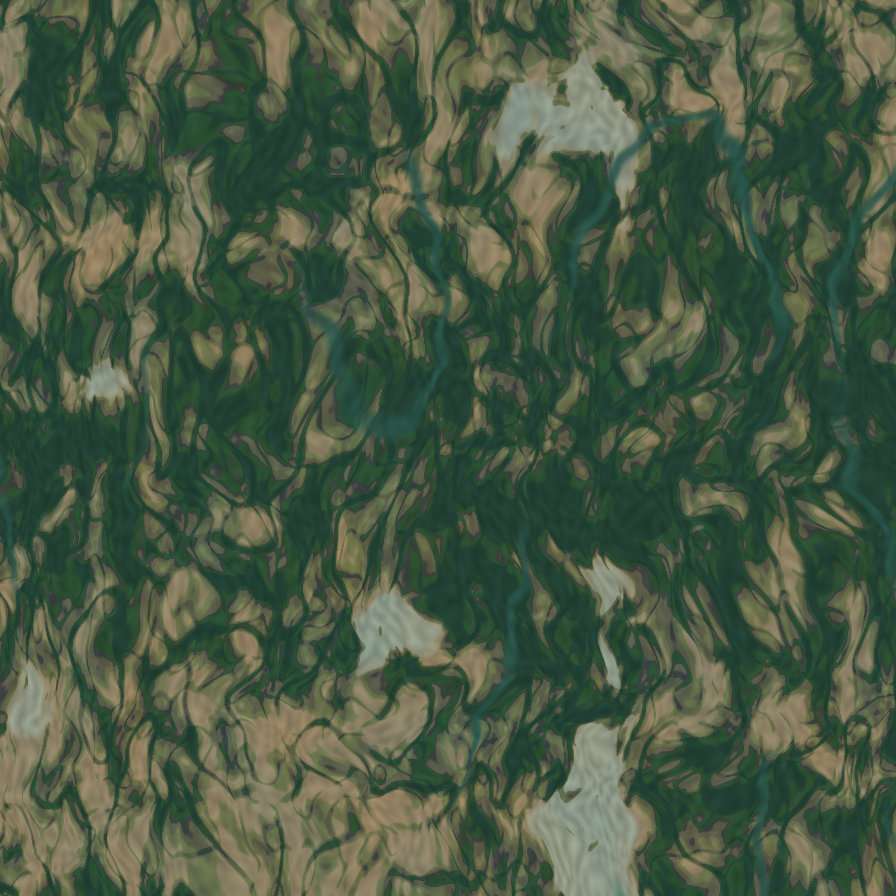
Reproduce this texture procedurally as a WebGL 1 fragment shader.

```glsl
precision highp float;
// Weathered woodland relief: ragged upright flakes, dark veins, pale clearings.

uniform vec2 u_resolution;

const float TAU = 6.2831853;
const vec3 DEEP_GREEN = vec3(0.13, 0.25, 0.20);
const vec3 MOSS_GREEN = vec3(0.17, 0.31, 0.19);
const vec3 SLATE      = vec3(0.23, 0.24, 0.25);
const vec3 BARK       = vec3(0.35, 0.36, 0.28);
const vec3 OLIVE      = vec3(0.40, 0.44, 0.29);
const vec3 SAND       = vec3(0.55, 0.50, 0.39);
const vec3 PALE_STONE = vec3(0.55, 0.59, 0.52);
const vec3 CREEK_TEAL = vec3(0.16, 0.33, 0.29);

// Unit gradient at a lattice point
vec2 latticeGradient(vec2 cell) {
  float angle = TAU * fract(sin(dot(cell, vec2(127.1, 311.7))) * 43758.55);
  return vec2(cos(angle), sin(angle));
}

float gradientNoise(vec2 p) {
  vec2 cell = floor(p);
  vec2 f = p - cell;
  vec2 e = vec2(1.0, 0.0);
  vec2 blend = f * f * f * (f * (f * 6.0 - 15.0) + 10.0);
  float a = dot(latticeGradient(cell), f);
  float b = dot(latticeGradient(cell + e.xy), f - e.xy);
  float c = dot(latticeGradient(cell + e.yx), f - e.yx);
  float d = dot(latticeGradient(cell + e.xx), f - e.xx);
  return mix(mix(a, b, blend.x), mix(c, d, blend.x), blend.y);
}

float fractalNoise(vec2 p) {
  float sum = 0.0;
  float amplitude = 1.0;
  for (int octave = 0; octave < 4; octave++) {
    sum += amplitude * gradientNoise(p);
    p = mat2(1.9, 0.5, -0.5, 1.9) * p + 17.3;
    amplitude *= 0.5;
  }
  return sum;
}

vec2 warpOffset(vec2 p) {
  return vec2(gradientNoise(p + 3.7), gradientNoise(p + 41.2));
}

// Thin line along the zero contour of a noise value
float contourLine(float value, float width) {
  return 1.0 - smoothstep(0.15 * width, width, abs(value));
}

float softStep(float edge, float x) {
  return smoothstep(edge - 0.045, edge + 0.045, x);
}

// Colour bands, spaced by the share of area each one covers
vec3 groundColor(float rank, vec3 highlight) {
  vec3 color = mix(DEEP_GREEN, MOSS_GREEN, smoothstep(0.14, 0.32, rank));
  color = mix(color, SLATE, softStep(0.43, rank));
  color = mix(color, BARK, softStep(0.51, rank));
  color = mix(color, OLIVE, softStep(0.69, rank));
  return mix(color, highlight, softStep(0.83, rank));
}

void main() {
  vec2 uv = gl_FragCoord.xy / min(u_resolution.x, u_resolution.y);

  // Bend the upright grain at a broad and a fine scale
  vec2 flow = uv + 0.065 * warpOffset(uv * 4.0);
  flow += 0.022 * warpOffset(flow * 17.0 + 9.0);

  // Broad light and shade: a dark belt between brighter ends
  float belt = 0.13 * cos(TAU * uv.y) + 0.15 * (0.45 - uv.x);
  float broad = fractalNoise(uv * vec2(4.0, 3.0) + 23.0);

  // Ragged flakes and the dark veins between them
  float flake = fractalNoise(flow * vec2(24.0, 13.0));
  float vein = contourLine(gradientNoise(flow * vec2(21.0, 10.0) + 61.0), 0.10);
  float crack = contourLine(gradientNoise(flow * vec2(36.0, 22.0) + 87.0), 0.09);

  // Pale clearings with torn edges
  float clearing = gradientNoise(flow * vec2(6.0, 3.6) + 12.4);
  clearing += 0.4 * belt + 0.12 * flake;
  clearing = smoothstep(0.38, 0.46, clearing);

  // Rank the tone from 0 to 1 so the bands keep their shares
  float tone = flake + 0.6 * broad + belt + 0.08;
  tone += 0.75 * clearing - 0.45 * vein - 0.22 * crack;
  float rank = 1.0 / (1.0 + exp(-4.5 * tone));
  vec3 color = groundColor(rank, mix(SAND, PALE_STONE, clearing));

  // Long winding creeks, broken into reaches
  float creek = contourLine(gradientNoise(flow * vec2(4.5, 1.5) + 5.2), 0.030);
  creek *= smoothstep(-0.05, 0.12, gradientNoise(uv * 3.0 + 71.0));
  color = mix(color, CREEK_TEAL, 0.85 * creek);

  // Brushed surface: fine streaks and a warm or cool drift
  float streak = gradientNoise(flow * vec2(120.0, 65.0));
  float drift = gradientNoise(flow * vec2(15.0, 9.0) + 33.0);
  color *= 1.0 + 0.20 * streak;
  color += 0.06 * drift * rank * vec3(1.0, 0.0, -0.6);

  gl_FragColor = vec4(color, 1.0);
}
```
